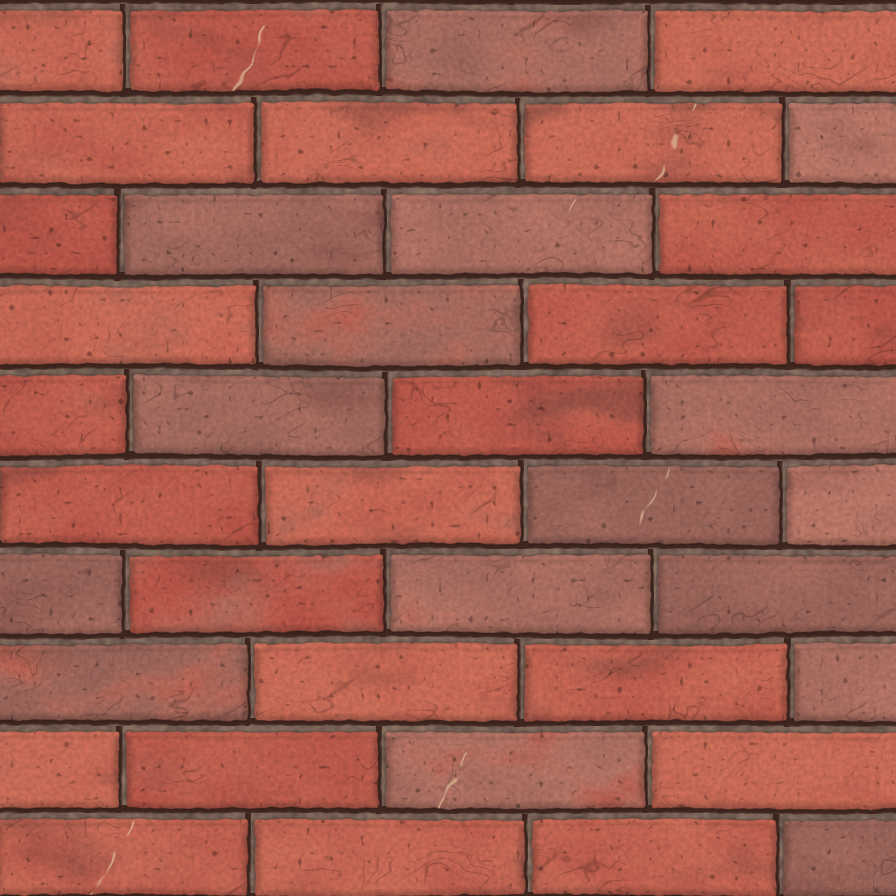
Write a Shadertoy shader that draws this texture.

```glsl
const float BRICK_PITCH = 0.2955;     // joint to joint along a course
const float COURSE_PITCH = 0.1;       // joint to joint between courses
const float COURSE_SCALE = 9.66;
const float COURSE_SHRINK = 0.0036;   // courses get slightly thinner downward
const float COURSE_START = 0.05;
const float FIRST_JOINT = 0.1385;
const float JOINT_JITTER = 0.016;
const vec2 HALF_GAP = vec2(0.0042, 0.0066);
const float CORNER = 0.003;
const float EDGE_WEAR = 0.0022;
const float CHIPPED_SHARE = 0.1;

const vec3 RED = vec3(0.70, 0.325, 0.275);
const vec3 ORANGE = vec3(0.775, 0.415, 0.335);
const vec3 ROSE = vec3(0.71, 0.455, 0.395);
const vec3 MAUVE = vec3(0.59, 0.385, 0.345);
const vec3 SOOT = vec3(0.43, 0.25, 0.23);
const vec3 MORTAR = vec3(0.46, 0.375, 0.33);
const vec3 SHADOW = vec3(0.23, 0.135, 0.105);
const vec3 CHIP = vec3(0.83, 0.68, 0.55);

vec2 hash2(vec2 p) {
    vec3 q = fract(p.xyx * vec3(0.1031, 0.1030, 0.0973));
    q += dot(q, q.yzx + 33.33);
    return fract((q.xx + q.yz) * q.zy);
}

float cornerSlope(vec2 cell, vec2 corner, vec2 f) {
    float angle = 6.2832 * hash2(cell + corner).x;
    return dot(vec2(cos(angle), sin(angle)), f - corner);
}

// Gradient noise, roughly -0.7 to 0.7
float noise(vec2 p) {
    vec2 cell = floor(p), f = fract(p);
    vec2 u = f * f * f * (f * (f * 6.0 - 15.0) + 10.0);
    float low = mix(cornerSlope(cell, vec2(0, 0), f), cornerSlope(cell, vec2(1, 0), f), u.x);
    float high = mix(cornerSlope(cell, vec2(0, 1), f), cornerSlope(cell, vec2(1, 1), f), u.x);
    return mix(low, high, u.y);
}

float fbm(vec2 p) {
    float sum = 0.0, gain = 0.6;
    for (int i = 0; i < 3; i++) {
        sum += gain * noise(p);
        p = p * 2.03 + 17.3;
        gain *= 0.5;
    }
    return sum;
}

// Centre of the upright joint to the left of brick k
float jointX(float k, float course) {
    float jitter = hash2(vec2(k + 20.0, course + 50.0)).x - 0.5;
    return FIRST_JOINT + BRICK_PITCH * (k + 0.5 * mod(course, 2.0)) + JOINT_JITTER * jitter;
}

float roundedBox(vec2 p, vec2 halfSize) {
    vec2 q = abs(p) - halfSize + CORNER;
    return length(max(q, 0.0)) + min(max(q.x, q.y), 0.0) - CORNER;
}

vec3 brickColor(vec2 uv, vec2 local, vec2 halfSize, float d, vec2 id) {
    vec2 seed = hash2(id + 71.0), wear = hash2(id + 133.0);
    vec2 patchUv = uv + seed * 9.0;
    float cloud = fbm(patchUv * vec2(9.0, 14.0));

    // Fired tone of each brick, with cloudy drift inside it
    float drift = clamp(seed.y + 0.9 * cloud, 0.0, 1.0);
    float pale = smoothstep(0.53, 0.7, seed.x + 0.25 * cloud);
    vec3 color = mix(mix(RED, ORANGE, drift), mix(ROSE, MAUVE, drift), pale);
    float soot = smoothstep(0.05, 0.45, fbm(patchUv * vec2(6.0, 13.0) + 40.0));
    color = mix(color, SOOT, soot * (0.2 + 0.35 * wear.x));

    // Sandy grain, pits and shallow drag creases
    float grain = noise(uv * 170.0) + 0.7 * noise(uv * 290.0);
    color *= 1.0 + 0.1 * grain;
    color *= 1.0 - 0.28 * smoothstep(0.36, 0.55, noise(uv * 115.0 + 8.0));
    float crease = noise(uv * vec2(27.0, 42.0) + 3.0 * cloud);
    float creaseMask = smoothstep(0.05, 0.4, noise(uv * 17.0 + 60.0));
    color *= 1.0 - 0.18 * creaseMask * (1.0 - smoothstep(0.0, 0.07, abs(crease)));

    // Darkened rim with a lit upper edge
    color *= 1.0 - 0.2 * smoothstep(-0.011, 0.0, d);
    color *= 1.0 + 0.22 * smoothstep(halfSize.y - 0.007, halfSize.y - 0.002, local.y);

    // Pale chipped streak on a few bricks
    float path = local.x - (wear.x - 0.5) * halfSize.x - 0.5 * local.y + 0.012 * noise(uv * 45.0);
    float streak = (1.0 - smoothstep(0.0006, 0.0024, abs(path)))
                 * smoothstep(0.0, 0.2, noise(uv * 38.0 + 25.0));
    return mix(color, CHIP, 0.8 * streak * step(1.0 - CHIPPED_SHARE, wear.y));
}

void mainImage(out vec4 fragColor, in vec2 fragCoord) {
    vec2 uv = fragCoord / iResolution.y;
    float soft = max(1.0 / iResolution.y, 0.0012);

    // Course and brick under this point
    float down = (1.0 - uv.y) * COURSE_SCALE - COURSE_START;
    down += COURSE_SHRINK * down * down + 0.035 * noise(uv * vec2(4.0, 9.0));
    float course = floor(down);
    float k = floor((uv.x - FIRST_JOINT) / BRICK_PITCH - 0.5 * mod(course, 2.0) + 0.5);
    k -= step(uv.x, jointX(k, course));
    float left = jointX(k, course), right = jointX(k + 1.0, course);

    // Worn brick outline
    vec2 local = vec2(uv.x - 0.5 * (left + right), (0.5 - fract(down)) * COURSE_PITCH);
    vec2 halfSize = 0.5 * vec2(right - left, COURSE_PITCH) - HALF_GAP;
    float wobble = EDGE_WEAR * (noise(uv * 55.0) + 0.5 * noise(uv * 130.0));
    float d = roundedBox(local, halfSize) + wobble;

    // Recessed mortar, shaded below and to the right of each brick
    vec3 color = MORTAR * (1.0 + 0.25 * noise(uv * 120.0) + 0.2 * noise(uv * 35.0));
    float below = 1.0 - smoothstep(0.004, 0.0075, -local.y - halfSize.y + wobble);
    float beside = 1.0 - smoothstep(0.002, 0.0055, local.x - halfSize.x + wobble);
    float shade = max(below * step(halfSize.y, -local.y + 0.003),
                      beside * step(halfSize.x, local.x + 0.003));
    color = mix(color, SHADOW, 0.95 * shade);
    color *= 0.8 + 0.2 * smoothstep(0.0, 0.003, d);

    vec3 brick = brickColor(uv, local, halfSize, d, vec2(k, course));
    color = mix(brick, color, smoothstep(-soft, soft, d));
    fragColor = vec4(clamp(color, 0.0, 1.0), 1.0);
}
```
